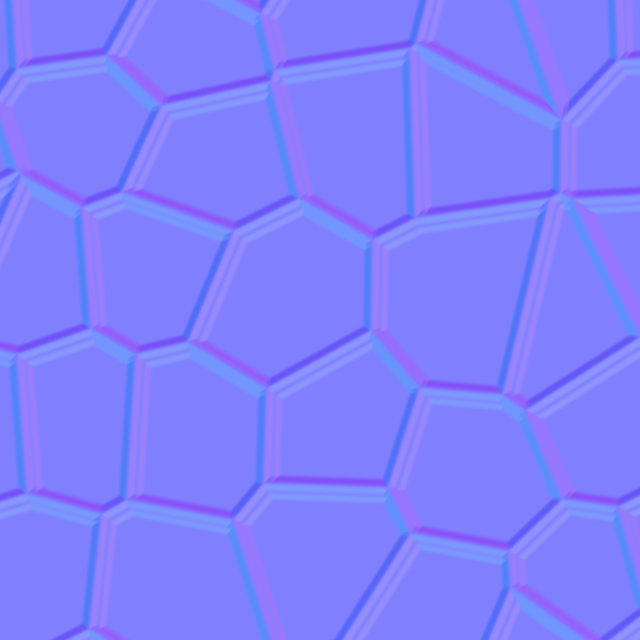
This texture map is drawn by a three.js fragment shader. Its source:

```glsl
// Tangent-space normal map of raised seams between irregular cells.
// A staggered Voronoi diagram gives the seams; each is a wide ridge carrying a
// narrow one shifted to the upper left. Height differences give the normal.

varying vec2 vUv;

const float CELLS = 4.7;           // cells across the canvas
const float JITTER = 0.76;         // scatter of the cell sites
const float STAGGER = 0.18;        // sideways offset of alternate rows
const float WIDE_HALF = 0.0142;    // half width of the lower ridge
const float NARROW_HALF = 0.0062;  // half width of the upper ridge
const float SOFTNESS = 0.0070;     // half width of each sloping flank
const vec2 NARROW_SHIFT = vec2(-0.0056, 0.0056);
const float RELIEF = 0.0020;       // height of each ridge
const float SAMPLE_STEP = 0.002;   // spacing of the height differences
const vec2 SEED = vec2(17.0, 43.0);

vec2 hash2(vec2 p) {
  vec2 q = vec2(dot(p, vec2(127.1, 311.7)), dot(p, vec2(269.5, 183.3)));
  return fract(sin(q) * 43758.5453);
}

// Site of a grid cell, in grid units
vec2 cellSite(vec2 cell) {
  float side = mod(cell.y, 2.0) * 2.0 - 1.0;
  vec2 offset = (hash2(cell + SEED) - 0.5) * JITTER;
  return cell + 0.5 + offset + vec2(side * STAGGER, 0.0);
}

// Distance to the closest Voronoi border, in canvas units
float seamDistance(vec2 uv) {
  vec2 p = uv * CELLS;
  vec2 base = floor(p);
  vec2 nearest = vec2(0.0);
  float nearestSq = 1000.0;

  for (int y = -1; y <= 1; y++) {
    for (int x = -1; x <= 1; x++) {
      vec2 r = cellSite(base + vec2(float(x), float(y))) - p;
      float sq = dot(r, r);
      if (sq < nearestSq) {
        nearestSq = sq;
        nearest = r;
      }
    }
  }

  float border = 1000.0;
  for (int y = -1; y <= 1; y++) {
    for (int x = -1; x <= 1; x++) {
      vec2 r = cellSite(base + vec2(float(x), float(y))) - p;
      vec2 across = r - nearest;
      if (dot(across, across) > 0.0001) {
        border = min(border, dot(0.5 * (r + nearest), normalize(across)));
      }
    }
  }
  return border / CELLS;
}

float ridge(float dist, float halfWidth) {
  return 1.0 - smoothstep(halfWidth - SOFTNESS, halfWidth + SOFTNESS, dist);
}

// Two stacked ridges
float height(vec2 uv) {
  float wide = ridge(seamDistance(uv), WIDE_HALF);
  float narrow = ridge(seamDistance(uv - NARROW_SHIFT), NARROW_HALF);
  return RELIEF * (wide + narrow);
}

void main() {
  vec2 e = vec2(SAMPLE_STEP, 0.0);
  vec2 slope = vec2(height(vUv + e.xy) - height(vUv - e.xy),
                    height(vUv + e.yx) - height(vUv - e.yx)) / (2.0 * SAMPLE_STEP);

  // Green points down the canvas
  vec3 normal = normalize(vec3(-slope.x, slope.y, 1.0));
  gl_FragColor = vec4(normal * 0.5 + 0.5, 1.0);
}
```
